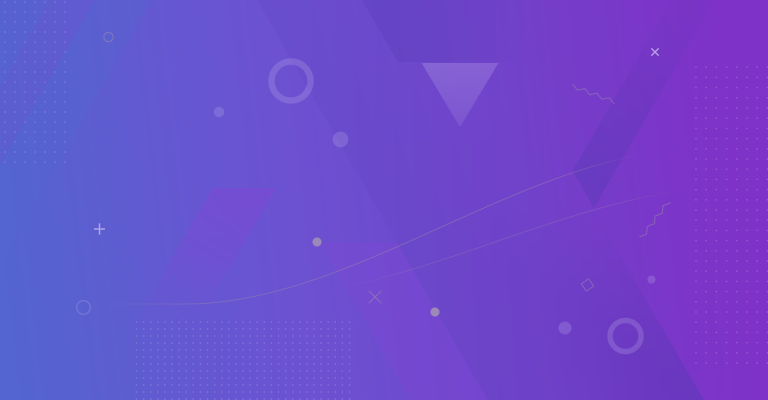
Give the GLSL for this background, as a Shadertoy shader.

```glsl
// Blue to violet gradient with slanted panels, dot grids, rings and thin curves.

#define HEIGHT 400.0      // canvas height in design units
#define WIDTH 768.0       // design width, centred on the canvas
#define SLANT 0.577       // sideways run of panel edges per unit of height
#define DOT_RADIUS 0.75
#define DOT_ALPHA 0.27
#define LINE_HALF 0.45    // half width of thin strokes
#define PIXEL (HEIGHT / iResolution.y)

const vec3 BLUE   = vec3(0.325, 0.395, 0.815);
const vec3 INDIGO = vec3(0.420, 0.325, 0.820);
const vec3 PURPLE = vec3(0.450, 0.250, 0.790);
const vec3 VIOLET = vec3(0.495, 0.195, 0.785);
const vec3 ORCHID = vec3(0.520, 0.260, 0.840);
const vec3 SHADE  = vec3(0.300, 0.220, 0.680);
const vec3 PALE   = vec3(0.800, 0.760, 0.940);
const vec3 GREY   = vec3(0.590, 0.530, 0.660);

// Antialiased coverage of a signed distance
float cover(float d) { return clamp(0.5 - d / PIXEL, 0.0, 1.0); }
float stroke(float d, float w) { return cover(abs(d) - w); }
float band(float v, float a, float b) { return cover(a - v) * cover(v - b); }
float disc(vec2 p, float x, float y, float r) { return cover(length(p - vec2(x, y)) - r); }
float ring(vec2 p, float x, float y, float r, float w) {
    return stroke(length(p - vec2(x, y)) - r, w);
}
vec2 turn(vec2 q, float a) { return mat2(cos(a), -sin(a), sin(a), cos(a)) * q; }

// Two crossed bars
float plusMark(vec2 q, float arm, float w) {
    q = abs(q);
    return cover(max(min(q.x, q.y) - w, max(q.x, q.y) - arm));
}

// Grid of dots: first dot, number of steps, spacing
float dotGrid(vec2 p, vec2 first, vec2 steps, vec2 pitch) {
    vec2 cell = clamp(round((p - first) / pitch), vec2(0.0), steps);
    return cover(length(p - first - cell * pitch) - DOT_RADIUS);
}

// Triangle wave drawn along the segment a-b
float zigzag(vec2 p, vec2 a, vec2 b) {
    float len = length(b - a);
    vec2 t = (b - a) / len;
    vec2 q = vec2(dot(p - a, t), dot(p - a, vec2(-t.y, t.x)));
    float wave = 8.0 * abs(fract(q.x / 13.0) - 0.5) - 2.0;
    float along = abs(q.x - 0.5 * len) - 0.5 * len;
    return cover(max(abs(q.y - wave) * 0.8 - LINE_HALF, along));
}

// S-shaped hairline rising from x0 to x1
float sweep(vec2 p, float x0, float x1, float base, float rise) {
    float t = clamp((p.x - x0) / (x1 - x0), 0.0, 1.0);
    float slope = 6.0 * t * (1.0 - t) * rise / (x1 - x0);
    float d = p.y - base - rise * t * t * (3.0 - 2.0 * t);
    return stroke(d / sqrt(1.0 + slope * slope), LINE_HALF);
}

vec3 gradient(vec2 p) {
    float t = p.x / WIDTH + 0.06 * (p.y / HEIGHT - 0.5);
    vec3 col = mix(BLUE, INDIGO, smoothstep(-0.08, 0.40, t));
    col = mix(col, PURPLE, smoothstep(0.28, 0.80, t));
    return mix(col, VIOLET, smoothstep(0.66, 1.0, t));
}

vec3 panels(vec3 col, vec2 p) {
    float depth = HEIGHT - p.y;
    float fwd = p.x + SLANT * depth;    // constant along rising edges
    float back = p.x - SLANT * depth;   // constant along falling edges
    // Stripes in the upper left corner
    col = mix(col, INDIGO, 0.28 * band(fwd, 50.0, 95.0));
    col = mix(col, BLUE, 0.35 * band(fwd, 95.0, 152.0));
    // Violet panels above the lower edge
    float fade = 1.0 - smoothstep(190.0, 350.0, depth);
    col = mix(col, ORCHID, 0.38 * fade * band(fwd, 321.0, 384.0) * cover(188.0 - depth));
    col = mix(col, ORCHID, 0.25 * band(back, 180.0, 257.0) * cover(243.0 - depth));
    // Shade right of the long diagonal, and the block at the top
    float dim = cover(257.0 - back) * (1.0 - smoothstep(257.0, 460.0, back));
    col = mix(col, SHADE, 0.12 * dim);
    float block = cover(362.0 - back) * cover(depth - 62.0);
    col = mix(col, SHADE, 0.24 * block * (1.0 - smoothstep(400.0, 560.0, p.x)));
    // Tapering strip and lower wedge on the right
    float strip = band(fwd, 671.0, 714.0) * cover(474.0 - back);
    col = mix(col, SHADE, strip * mix(0.08, 0.32, smoothstep(0.0, 200.0, depth)));
    float wedge = cover(back - 473.0) * smoothstep(300.0, 473.0, back);
    return mix(col, SHADE, 0.36 * wedge * smoothstep(190.0, 400.0, depth));
}

void mainImage(out vec4 fragColor, in vec2 fragCoord) {
    vec2 p = fragCoord * PIXEL;
    p.x += 0.5 * (WIDTH - iResolution.x * PIXEL);
    vec3 col = panels(gradient(p), p);

    // Dot grids
    float dots = dotGrid(p, vec2(5.0, 238.0), vec2(6.0, 16.0), vec2(10.0));
    dots += dotGrid(p, vec2(696.0, 37.0), vec2(7.0, 29.0), vec2(10.2));
    dots += dotGrid(p, vec2(136.5, 1.0), vec2(30.0, 11.0), vec2(7.1, 7.0));
    col = mix(col, PALE, DOT_ALPHA * dots);

    // Hairline curves, faded at both ends
    float ends = smoothstep(70.0, 240.0, p.x) * (1.0 - smoothstep(540.0, 650.0, p.x));
    col = mix(col, GREY, 0.50 * ends * sweep(p, 185.0, 700.0, 96.0, 155.0));
    ends = smoothstep(330.0, 440.0, p.x) * (1.0 - smoothstep(600.0, 690.0, p.x));
    col = mix(col, GREY, 0.32 * ends * sweep(p, 250.0, 740.0, 102.0, 112.0));

    // Inverted triangle
    vec2 q = p - vec2(460.0, 273.0);
    float tri = max(q.y - 64.0, 0.857 * abs(q.x) - 0.515 * q.y);
    col = mix(col, PALE, cover(tri) * mix(0.13, 0.24, clamp(q.y / 64.0, 0.0, 1.0)));

    // Translucent rings and discs
    float soft = ring(p, 291.0, 319.0, 19.5, 3.2) + ring(p, 625.5, 64.0, 15.5, 2.7);
    soft += disc(p, 219.0, 288.0, 5.2) + disc(p, 340.5, 260.5, 7.8);
    soft += disc(p, 565.0, 72.0, 6.5) + disc(p, 651.5, 120.5, 4.0);
    soft += ring(p, 83.5, 92.5, 6.8, 0.7);
    col = mix(col, PALE, 0.21 * soft);
    float solid = disc(p, 317.0, 158.0, 4.5) + disc(p, 435.0, 88.0, 4.5);
    col = mix(col, GREY + 0.05, 0.85 * solid);

    // Small marks
    float bright = plusMark(p - vec2(99.5, 171.0), 5.5, 0.7);
    bright += plusMark(turn(p - vec2(655.0, 348.0), 0.785), 5.2, 0.7);
    col = mix(col, PALE, 0.75 * bright);
    float dull = plusMark(turn(p - vec2(375.0, 103.0), 0.785), 8.8, 0.5);
    q = abs(turn(p - vec2(587.5, 115.0), 0.6));
    dull += stroke(max(q.x, q.y) - 4.4, 0.5) + ring(p, 108.5, 363.0, 4.6, 0.6);
    dull += zigzag(p, vec2(572.0, 314.0), vec2(615.0, 298.0));
    dull += zigzag(p, vec2(641.0, 162.0), vec2(669.0, 199.0));
    col = mix(col, GREY, 0.55 * min(dull, 1.0));
    fragColor = vec4(col, 1.0);
}
```
